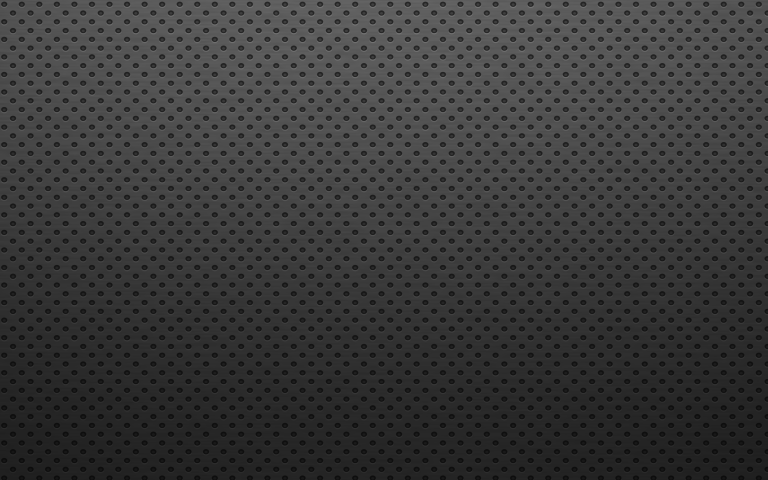
Write a Shadertoy shader that draws this pattern.

```glsl
// Dark brushed metal sheet with staggered rows of small punched dimples.
// Two interleaved square lattices place the dimples; stretched noise makes
// the brushing, and a vertical gradient with a soft vignette lights the sheet.

float hash(vec2 p) {
    vec3 q = fract(vec3(p.xyx) * 0.1031);
    q += dot(q, q.yzx + 33.33);
    return fract((q.x + q.y) * q.z);
}

float valueNoise(vec2 p) {
    vec2 cell = floor(p);
    vec2 f = fract(p);
    f = f * f * (3.0 - 2.0 * f);
    return mix(mix(hash(cell), hash(cell + vec2(1.0, 0.0)), f.x),
               mix(hash(cell + vec2(0.0, 1.0)), hash(cell + 1.0), f.x), f.y);
}

// Offset to the nearest dimple centre, in units of the pitch.
vec2 nearestDimple(vec2 p) {
    vec2 corner = fract(p + 0.5) - 0.5;
    vec2 middle = fract(p) - 0.5;
    return dot(corner, corner) < dot(middle, middle) ? corner : middle;
}

// Smooth coverage of a slightly flattened disc.
float disc(vec2 p, float radius, float blur) {
    return 1.0 - smoothstep(-blur, blur, length(p * vec2(1.0, 1.2)) - radius);
}

void mainImage(out vec4 fragColor, in vec2 fragCoord) {
    // Height runs from 0 at the top to 1 at the bottom.
    vec2 p = vec2(fragCoord.x, iResolution.y - fragCoord.y) / iResolution.y;
    float side = 2.0 * fragCoord.x / iResolution.x - 1.0;

    // Sheet lighting.
    float sheet = mix(0.385, 0.137, smoothstep(-0.15, 1.1, p.y));
    sheet *= 1.0 - 0.14 * side * side;

    // Horizontal brushing, in long and short strokes.
    float strokes = 0.6 * valueNoise(p * vec2(14.0, 310.0))
                  + 0.4 * valueNoise(p * vec2(45.0, 240.0) + 71.0);
    float shade = sheet * (1.0 + 0.13 * (strokes - 0.5));

    // Dimples: lit lower lip, dark rim and paler floor.
    float pitch = 0.03656;
    vec2 d = nearestDimple((p - 0.0088) / pitch);
    float blur = 0.75 / (iResolution.y * pitch);
    float hole = disc(d, 0.175, blur);
    float lip = disc(d - vec2(0.0, 0.065), 0.185, blur) * (1.0 - hole);
    float dimpleFloor = disc(d - vec2(0.0, 0.02), 0.085, blur);
    shade += 0.22 * sheet * lip;
    shade = mix(shade, sheet * mix(0.4, 0.68, dimpleFloor), hole);

    fragColor = vec4(vec3(shade), 1.0);
}
```
